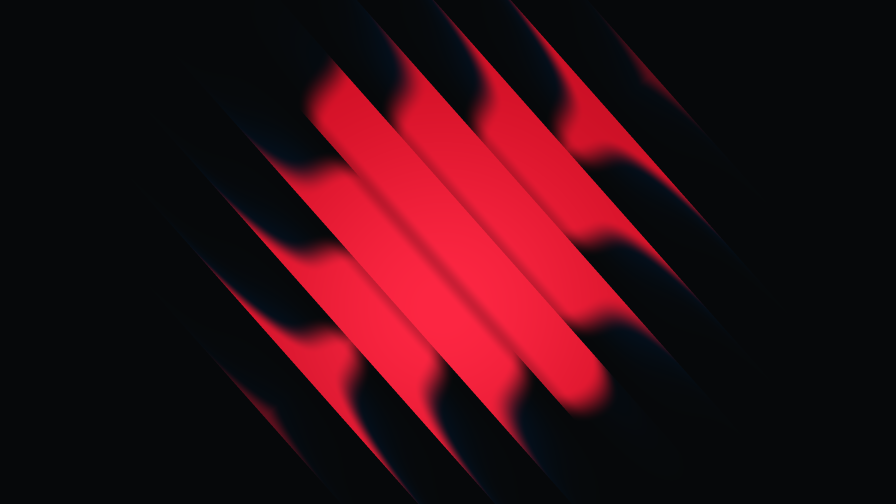
Give the GLSL for this background, as a Shadertoy shader.

```glsl
// Diagonal glass ribs split a glowing red disc into slanted bars on near-black.
// Each rib gets a half-length that grows from its inner to its outer side,
// giving soft bays, thin pointed tips and a navy halo past the red ends.

const float PITCH = 0.1143;                      // rib width, canvas height = 1
const vec2  ACROSS = vec2(0.749, 0.663);         // direction across the ribs
const vec2  ALONG = vec2(0.663, -0.749);         // direction along the ribs
const vec2  RIB_CENTER = vec2(0.0245, 0.004);    // middle of rib 0: across, along
const float INNER_LENGTH = 0.412;                // half-length of rib 0, inner side
const float INNER_STEP = 0.118;                  // inner half-length lost per rib
const float INNER_ROUNDING = 0.035;
const float OUTER_LENGTH = 0.395;                // half-length at the outer side
const float OUTER_RIBS = 4.15;                   // disc radius counted in ribs
const float MIDDLE_LEAN = 0.03;                  // rib 0: pointed top, round bottom
const float TIP_POWER = 5.5;                     // sharpness of the pointed tips
const vec2  SOFTNESS = vec2(0.040, 0.100);       // end blur: inner, outer side
const float HALO_REACH = 0.13;
const vec2  HIGHLIGHT = vec2(-0.01, -0.11);
const float HIGHLIGHT_FALLOFF = 7.0;
const float SEAM_SHADE = 0.80;
const float SEAM_WIDTH = 0.22;                   // in rib widths

const vec3 NIGHT = vec3(0.024, 0.033, 0.040);
const vec3 NAVY = vec3(0.010, 0.068, 0.130);
const vec3 CRIMSON = vec3(0.790, 0.048, 0.128);
const vec3 SCARLET = vec3(0.990, 0.150, 0.260);

// Red surface: broad highlight plus a thin shadow beside the inner seam
vec3 barColor(vec2 p, float side) {
    vec2 d = p - HIGHLIGHT;
    float light = exp(-HIGHLIGHT_FALLOFF * dot(d, d));
    float seam = mix(SEAM_SHADE, 1.0, smoothstep(0.0, SEAM_WIDTH, side));
    return mix(CRIMSON, SCARLET, light) * seam;
}

vec3 ribbedGlow(vec2 p) {
    // Rib index and position within it; side is 0 inside, 1 outside
    float across = (dot(p, ACROSS) - RIB_CENTER.x) / PITCH + 0.5;
    float along = dot(p, ALONG) - RIB_CENTER.y;
    float rib = floor(across);
    float side = fract(across);
    if (rib < 0.0) side = 1.0 - side;
    rib = abs(rib);
    float isMiddle = 1.0 - min(rib, 1.0);

    // Half-length of the lit bar at this position
    float tip = pow(side, TIP_POWER);
    float ratio = rib / OUTER_RIBS;
    float outer = OUTER_LENGTH * sqrt(max(1.0 - ratio * ratio, 0.0));
    outer -= MIDDLE_LEAN * isMiddle * sign(along);
    float inner = INNER_LENGTH - INNER_STEP * rib;
    inner -= INNER_ROUNDING * pow(1.0 - side, 4.0);
    float beyond = abs(along) - mix(inner, outer, tip);

    // Soft ends, fading out toward the last ribs
    float fade = 1.0 - smoothstep(2.8, 5.0, rib);
    float blur = mix(SOFTNESS.x, SOFTNESS.y, tip * (1.0 - isMiddle));
    float lit = fade * (1.0 - smoothstep(-blur, blur, beyond));
    float reach = max(beyond, 0.0) / HALO_REACH;
    float halo = fade * exp(-reach * reach) * smoothstep(0.1, 0.85, side);
    halo *= 1.0 - 0.7 * isMiddle;

    vec3 color = mix(NIGHT, NAVY, 0.85 * halo);
    return mix(color, barColor(p, side), lit);
}

void mainImage(out vec4 fragColor, in vec2 fragCoord) {
    // Average a 3 by 3 grid of samples to smooth the rib edges
    vec3 sum = vec3(0.0);
    for (int i = 0; i < 9; i++) {
        vec2 offset = (vec2(i % 3, i / 3) - 1.0) / 3.0;
        vec2 p = (fragCoord + offset - 0.5 * iResolution.xy) / iResolution.y;
        sum += ribbedGlow(p);
    }
    fragColor = vec4(sum / 9.0, 1.0);
}
```
